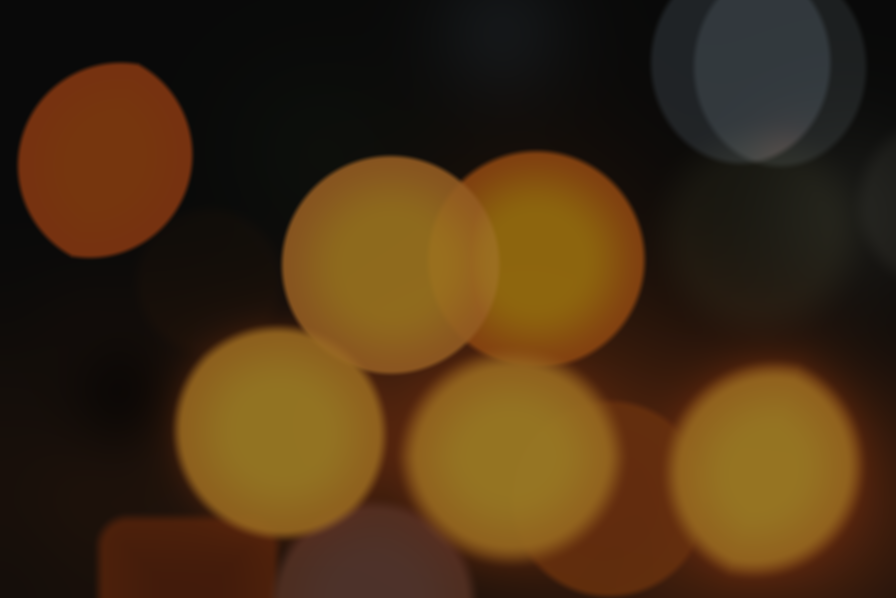
Reproduce this background procedurally as a Shadertoy shader.

```glsl
// Out-of-focus night lights: amber, orange and blue bokeh discs over a dark warm haze.

float hash(vec2 p) {
    return fract(sin(dot(p, vec2(127.1, 311.7))) * 43758.5453);
}

float noise(vec2 p) {
    vec2 i = floor(p), f = fract(p);
    f = f * f * (3.0 - 2.0 * f);
    return mix(mix(hash(i), hash(i + vec2(1, 0)), f.x),
               mix(hash(i + vec2(0, 1)), hash(i + vec2(1, 1)), f.x), f.y);
}

// Soft round pool of light
float glow(vec2 q, float size) {
    return exp(-dot(q, q) / (size * size));
}

// Overlap of two circles pushed apart by +-shift
float lens(vec2 q, vec2 shift, float radius) {
    return max(length(q - shift), length(q + shift)) - radius;
}

float ellipse(vec2 q, vec2 radii) {
    return (length(q / radii) - 1.0) * min(radii.x, radii.y);
}

float roundBox(vec2 q, vec2 halfSize, float corner) {
    vec2 e = abs(q) - halfSize + corner;
    return length(max(e, 0.0)) + min(max(e.x, e.y), 0.0) - corner;
}

// Lay a light over the scene; overlapping lights brighten slightly
vec3 bokeh(vec3 scene, float d, vec3 core, vec3 rim, float blur) {
    vec3 light = mix(core, rim, smoothstep(-0.11, 0.01, d));
    vec3 lit = max(scene, light) + 0.1 * min(scene, light);
    return mix(scene, lit, smoothstep(blur, -blur, d));
}

void mainImage(out vec4 fragColor, in vec2 fragCoord) {
    vec2 p = fragCoord / iResolution.y;
    p.x *= 1.5 * iResolution.y / iResolution.x;

    // Dark sky and mottled brown haze
    vec3 col = vec3(0.035, 0.036, 0.034);
    float haze = smoothstep(0.68, 0.2, p.y) * (0.55 + 0.6 * noise(p * 6.0));
    col += vec3(0.085, 0.035, 0.008) * haze;
    col *= 1.0 - 0.45 * glow(p - vec2(0.21, 0.34), 0.09);

    // Warm pools around the lower lights
    col += vec3(0.15, 0.055, 0.01) * glow(p - vec2(0.70, 0.30), 0.20);
    col += vec3(0.17, 0.06, 0.01) * glow(p - vec2(1.08, 0.20), 0.25);
    col += vec3(0.14, 0.05, 0.01) * glow(p - vec2(1.40, 0.13), 0.20);
    col += vec3(0.08, 0.03, 0.0) * glow(p - vec2(0.89, 0.57), 0.22);

    // Dim blue and green patches
    col += vec3(0.04, 0.05, 0.06) * glow(p - vec2(0.84, 0.95), 0.12);
    col += vec3(0.012, 0.02, 0.01) * glow(p - vec2(0.53, 0.75), 0.16);
    col += vec3(0.06, 0.06, 0.05) * glow(p - vec2(1.42, 0.65), 0.15);
    col += vec3(0.045, 0.045, 0.025) * smoothstep(0.04, -0.05, length(p - vec2(1.27, 0.61)) - 0.16);
    col += vec3(0.045, 0.045, 0.04) * smoothstep(0.02, -0.02, length(p - vec2(1.58, 0.66)) - 0.14);
    col += vec3(0.025, 0.01, 0.0) * smoothstep(0.015, -0.015, length(p - vec2(0.35, 0.53)) - 0.12);

    // Two overlapping blue lights
    float blueLeft = ellipse(p - vec2(1.240, 0.895), vec2(0.150, 0.168));
    float blueRight = ellipse(p - vec2(1.306, 0.888), vec2(0.144, 0.166));
    col += vec3(0.085, 0.10, 0.115) * smoothstep(0.007, -0.007, blueLeft);
    col += vec3(0.075, 0.085, 0.09) * smoothstep(0.007, -0.007, blueRight);
    col += vec3(0.07, 0.02, 0.01) * smoothstep(0.007, -0.007, max(blueLeft, blueRight))
         * glow(p - vec2(1.32, 0.73), 0.06);

    // Faint lights along the bottom
    col = bokeh(col, roundBox(p - vec2(0.315, 0.0), vec2(0.150, 0.135), 0.05),
                vec3(0.25, 0.10, 0.03), vec3(0.29, 0.12, 0.03), 0.012);
    col = bokeh(col, length(p - vec2(0.625, -0.01)) - 0.167,
                vec3(0.29, 0.19, 0.16), vec3(0.29, 0.17, 0.12), 0.014);
    col = bokeh(col, length(p - vec2(1.02, 0.166)) - 0.163,
                vec3(0.35, 0.16, 0.04), vec3(0.36, 0.17, 0.04), 0.008);

    // Orange light on the left
    col = bokeh(col, lens(p - vec2(0.176, 0.732), vec2(0.026, -0.009), 0.172),
                vec3(0.46, 0.21, 0.05), vec3(0.46, 0.19, 0.06), 0.006);

    // Upper amber pair
    col = bokeh(col, length(p - vec2(0.898, 0.566)) - 0.181,
                vec3(0.54, 0.39, 0.05), vec3(0.49, 0.24, 0.06), 0.007);
    col = bokeh(col, length(p - vec2(0.654, 0.557)) - 0.182,
                vec3(0.55, 0.41, 0.11), vec3(0.52, 0.32, 0.12), 0.006);

    // Lower amber row: orange fringes, then discs
    float dLeft = lens(p - vec2(0.469, 0.277), vec2(0.004, 0.004), 0.178);
    float dMiddle = lens(p - vec2(0.857, 0.236), vec2(0.0, 0.010), 0.178);
    float dRight = lens(p - vec2(1.279, 0.215), vec2(0.018, -0.006), 0.175);
    float fringe = exp(-45.0 * max(dLeft, 0.0)) * 0.5
                 + exp(-35.0 * max(dMiddle, 0.0)) * 0.7
                 + exp(-30.0 * max(dRight, 0.0));
    col = max(col, mix(col, vec3(0.40, 0.16, 0.03), min(fringe, 1.0) * 0.75));
    vec3 amber = vec3(0.55, 0.44, 0.13), amberRim = vec3(0.53, 0.36, 0.11);
    col = bokeh(col, dLeft, amber, amberRim, 0.012);
    col = bokeh(col, dMiddle, amber, amberRim, 0.022);
    col = bokeh(col, dRight, amber, amberRim, 0.020);

    fragColor = vec4(col, 1.0);
}
```
